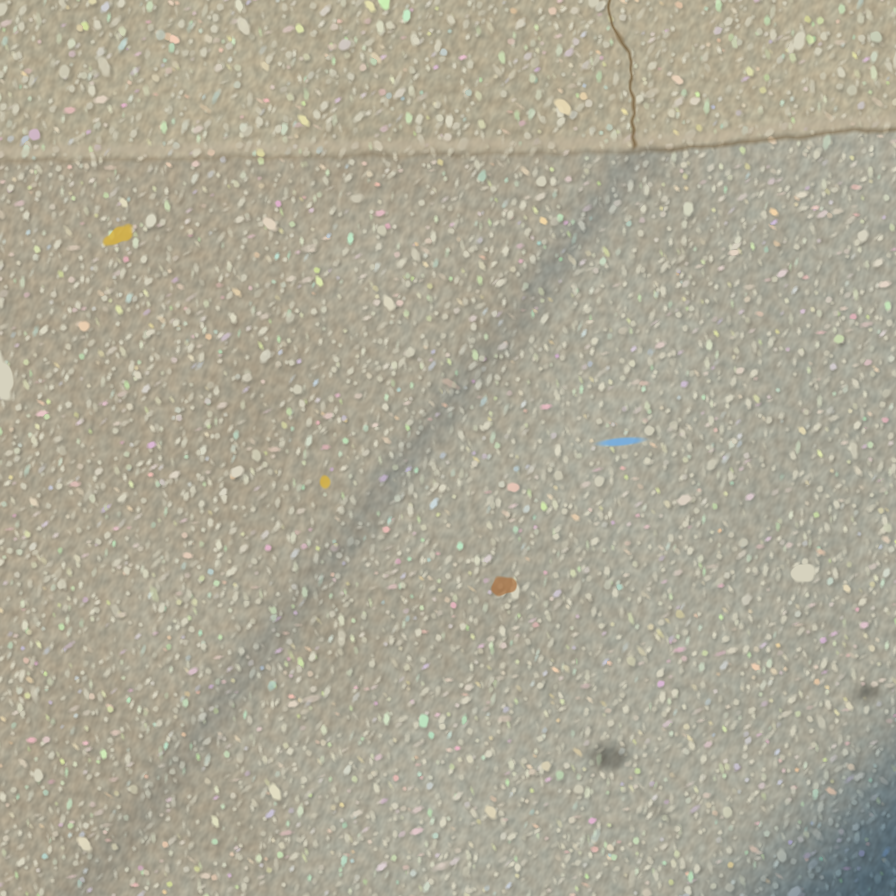
A Shadertoy shader for this texture:

```glsl
// Sunlit speckled concrete: a cracked kerb above paving with pale grit, stains and soft shadows.

const vec3 WARM_PAVING = vec3(0.670, 0.637, 0.558);
const vec3 COOL_PAVING = vec3(0.665, 0.658, 0.600);
const vec3 KERB        = vec3(0.700, 0.668, 0.575);
const vec3 GRIT        = vec3(0.840, 0.825, 0.745);
const vec3 CRACK       = vec3(0.45, 0.36, 0.23);
const vec3 CORNER_TINT = vec3(0.48, 0.60, 0.73);
const vec3 STRIP_TINT  = vec3(0.87, 0.89, 0.92);
const vec3 YELLOW_LEAF = vec3(0.84, 0.70, 0.27);
const vec3 RUST_LEAF   = vec3(0.66, 0.45, 0.27);
const vec3 BLUE_STICK  = vec3(0.46, 0.68, 0.88);
const float GRAIN_CONTRAST = 0.13;
const float CLOUD_CONTRAST = 0.035;
const float SOFTNESS = 0.0017;

vec2 hash2(vec2 p) {
    vec3 q = fract(vec3(p.xyx) * vec3(0.1031, 0.1030, 0.0973));
    q += dot(q, q.yzx + 33.33);
    return fract((q.xx + q.yz) * q.zy);
}

float gradientDot(vec2 cell, vec2 offset) {
    float a = 6.2832 * hash2(cell + 71.0).x;
    return dot(vec2(cos(a), sin(a)), offset);
}

float gradientNoise(vec2 p) {
    vec2 i = floor(p), f = fract(p);
    vec2 u = f * f * f * (f * (f * 6.0 - 15.0) + 10.0);
    vec2 e = vec2(1.0, 0.0);
    return mix(mix(gradientDot(i, f), gradientDot(i + e, f - e), u.x),
               mix(gradientDot(i + e.yx, f - e.yx), gradientDot(i + 1.0, f - 1.0), u.x), u.y);
}

float fbm(vec2 p) {
    float sum = 0.0, amp = 0.6;
    for (int i = 0; i < 4; i++) {
        sum += amp * gradientNoise(p);
        p = mat2(1.6, 1.2, -1.2, 1.6) * p + 17.3;
        amp *= 0.5;
    }
    return sum;
}

// Approximate signed distance to a turned ellipse
float ellipse(vec2 p, vec2 radii, float angle) {
    float c = cos(angle), s = sin(angle);
    p = mat2(c, -s, s, c) * p;
    return (length(p / radii) - 1.0) * min(radii.x, radii.y);
}

float cover(float d, float soft) {
    return 1.0 - smoothstep(-soft, soft, d);
}

// Scatters one layer of upright chips, each with a dark rim on its lower right
vec3 scatterGrit(vec3 col, vec2 uv, float cells, float density, float size, float soft) {
    vec2 home = floor(uv * cells);
    float chip = 0.0, rim = 0.0;
    vec3 tint = GRIT;
    for (int y = -1; y <= 1; y++)
    for (int x = -1; x <= 1; x++) {
        vec2 id = home + vec2(x, y);
        vec2 key = id + cells * 3.0;
        vec2 place = hash2(key), shape = hash2(key + 19.7), tone = hash2(key + 47.1);
        if (hash2(key + 83.0).x > density) continue;
        vec2 p = uv - (id + place) / cells;
        vec2 radii = size * vec2(0.55 + 0.35 * shape.x, 0.8 + 0.9 * shape.y * shape.y);
        float angle = -0.3 + 2.0 * (tone.x - 0.5) * (0.5 + tone.y);
        float d = ellipse(p, radii, angle) + 0.22 * size * gradientNoise(p / size + key);
        float strength = 0.45 + 0.55 * shape.x;
        float c = cover(d, soft) * strength;
        rim = max(rim, cover(ellipse(p - size * vec2(0.5, -0.4), radii * 1.2, angle), soft * 1.5) * strength);
        if (c > chip) {
            chip = c;
            vec3 hue = 0.5 + 0.5 * cos(6.2832 * (tone.x + vec3(0.0, 0.33, 0.67)));
            tint = GRIT + (hue - 0.5) * 0.24 * pow(tone.y, 4.0) + 0.07 * (shape.y - 0.4);
        }
    }
    col *= 1.0 - 0.12 * rim;
    return mix(col, tint, chip);
}

void mainImage(out vec4 fragColor, in vec2 fragCoord) {
    vec2 uv = fragCoord / iResolution.xy;
    float soft = max(SOFTNESS, 0.8 / iResolution.y);
    float cloud = fbm(uv * 5.0);
    float wobble = gradientNoise(uv * 28.0) + 0.5 * gradientNoise(uv * 75.0);

    // Paving and kerb, split by a slightly bent joint
    float joint = 0.823 + 0.015 * uv.x + 0.021 * smoothstep(0.7, 1.0, uv.x) + 0.004 * wobble;
    float above = uv.y - joint;
    float kerb = smoothstep(-0.004, 0.004, above);
    float cool = smoothstep(0.3, 1.15, uv.x + 0.5 * (1.0 - uv.y) + 0.4 * cloud);
    vec3 col = mix(mix(WARM_PAVING, COOL_PAVING, cool), KERB, kerb);
    col *= 1.0 + CLOUD_CONTRAST * 2.0 * cloud;

    // Fine grain leaning to the right
    vec2 lean = vec2(uv.x - 0.3 * uv.y, uv.y * 0.7);
    float grain = gradientNoise(lean * 120.0) + 0.6 * gradientNoise(lean * 230.0 + 9.0);
    col *= 1.0 + GRAIN_CONTRAST * grain;
    col += 0.02 * gradientNoise(uv * 65.0 + 40.0) * vec3(1.0, -0.2, -0.9);

    // Grit from fine to coarse, larger on the kerb
    float chipSize = mix(1.0, 1.2, kerb);
    col = scatterGrit(col, uv, 112.0, 0.36, 0.0026, soft);
    col = scatterGrit(col, uv, 67.0, 0.42, 0.0039 * chipSize, soft);
    col = scatterGrit(col, uv, 31.0, 0.13, 0.0062 * chipSize, soft);

    // Worn joint lip, dark seam and branching kerb crack
    col = mix(col, vec3(0.77, 0.72, 0.63), 0.55 * exp(-pow((above - 0.008) / 0.007, 2.0)));
    float seam = cover(abs(above + 0.003) - 0.002, 0.004);
    col = mix(col, CRACK, seam * mix(0.22, 0.55, smoothstep(0.68, 0.76, uv.x)));
    float crackX = 0.706 - 0.025 * smoothstep(0.91, 1.0, uv.y) + 0.008 * wobble;
    float crack = cover(abs(uv.x - crackX) - 0.0016, soft * 1.4) * kerb;
    col = mix(col, CRACK, 0.8 * crack);

    // Stains and fallen scraps
    float rough = 0.009 * wobble;
    float stain = cover(ellipse(uv - vec2(0.68, 0.155), vec2(0.021, 0.013), 0.2) + rough, 0.010);
    stain = max(stain, cover(ellipse(uv - vec2(0.97, 0.226), vec2(0.012, 0.009), 0.0) + rough, 0.007));
    stain = max(stain, 0.5 * cover(ellipse(uv - vec2(0.74, 0.09), vec2(0.014, 0.009), -0.6) + rough, 0.008));
    col *= 1.0 - 0.27 * stain;
    float yellow = cover(ellipse(uv - vec2(0.13, 0.738), vec2(0.017, 0.010), 0.5) + rough, soft);
    yellow = max(yellow, cover(ellipse(uv - vec2(0.363, 0.463), vec2(0.005, 0.008), 0.2) + rough * 0.4, soft));
    col = mix(col, YELLOW_LEAF, 0.85 * yellow);
    col = mix(col, RUST_LEAF, 0.75 * cover(ellipse(uv - vec2(0.567, 0.347), vec2(0.014, 0.008), 0.5) + rough, soft));
    col = mix(col, GRIT, cover(ellipse(uv - vec2(0.892, 0.36), vec2(0.013, 0.009), 0.2) + rough, soft));
    col = mix(col, GRIT, cover(ellipse(uv - vec2(0.0, 0.58), vec2(0.012, 0.026), 0.1) + rough, soft));
    col = mix(col, BLUE_STICK, 0.9 * cover(ellipse(uv - vec2(0.693, 0.507), vec2(0.024, 0.0042), 0.09), soft));

    // Diagonal shadow strip and blue shaded corner
    vec2 along = normalize(vec2(0.61, 0.80));
    vec2 q = uv - vec2(0.10, 0.02);
    float across = q.x * along.y - q.y * along.x + 0.012 * cloud;
    float strip = exp(-pow(across / 0.023, 2.0)) * (0.8 + 0.8 * cloud) * (1.0 - kerb);
    col *= mix(vec3(1.0), STRIP_TINT, clamp(strip, 0.0, 1.0));
    float corner = smoothstep(-0.06, 0.13, (uv.x - uv.y - 0.8) * 0.707 + 0.02 * cloud);
    col *= mix(vec3(1.0), CORNER_TINT, corner);

    fragColor = vec4(clamp(col, 0.0, 1.0), 1.0);
}
```
